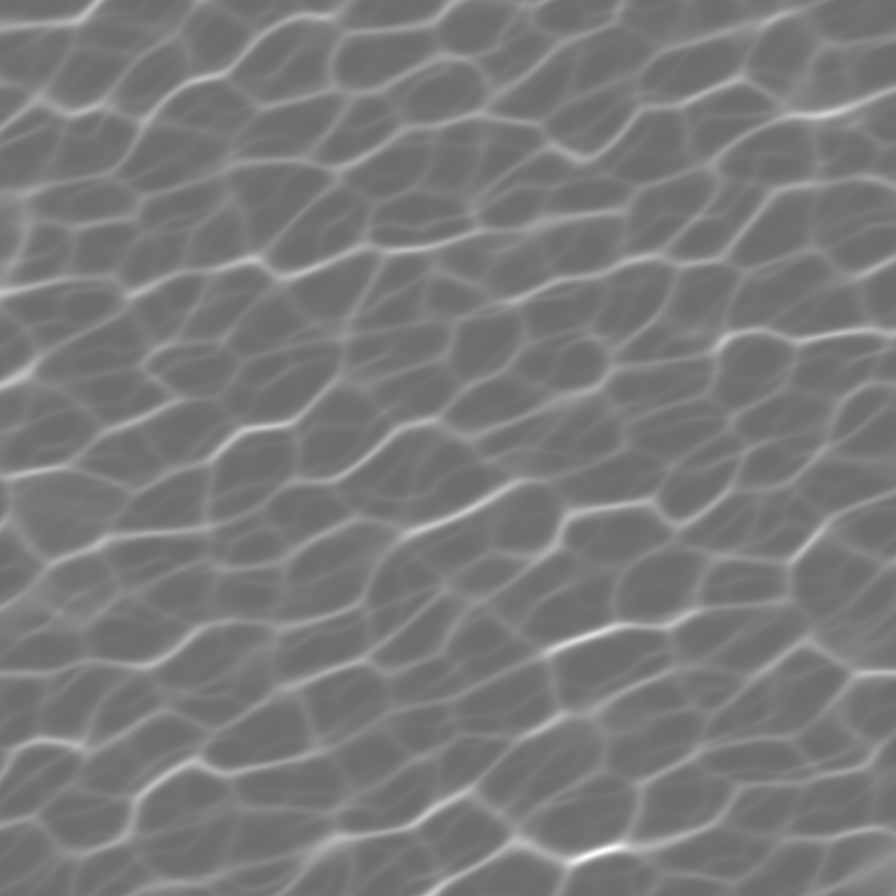
Reproduce this texture procedurally as a WebGL 1 fragment shader.

```glsl
precision highp float;
uniform vec2 u_resolution;

const vec3 GROUND = vec3(0.427);       // grey of the cell floors
const float GRAIN_ANGLE = 0.42;        // direction of the long veins, radians
const vec2 CELL_COUNT = vec2(10.5, 16.8); // cells along and across the grain
const float JITTER = 0.94;
const float WARP = 0.10;               // bending of the veins, in cells
const float SHARPNESS = 12.0;          // higher makes thinner veins
const float FAINT_VEIN = 0.034;        // brightness every vein has
const float STRONG_VEIN = 0.094;       // extra brightness along the grain
const float VEIN_VARIETY = 0.9;        // random difference between veins
const float FINE_SCALE = 1.9;
const float FINE_SHARPNESS = 7.5;
const float FINE_STRENGTH = 0.2;

vec3 hash3(vec2 cell) {
  vec3 h = fract(cell.xyx * vec3(0.1031, 0.1030, 0.0973));
  h += dot(h, h.yxz + 33.33);
  return fract((h.xxy + h.yzz) * h.zyx);
}

// Layered sines that bend the cell borders
vec2 bend(vec2 p) {
  vec2 slow = sin(p.yx * vec2(1.7, 1.3) + vec2(0.4, 2.1));
  vec2 quick = sin(p.yx * vec2(3.9, 3.3) + p * 1.4 + vec2(1.7, 0.6));
  return slow + 0.6 * quick;
}

// Soft cellular noise: the cells share each point by weight, and where the
// shares are mixed there is a border. The spread of the cell levels makes
// borders along the grain brighter than those across it.
float veins(vec2 p, float sharpness) {
  vec2 base = floor(p);
  vec2 local = p - base;
  float total = 0.0;
  float squares = 0.0;
  float levelSum = 0.0;
  float levelSquares = 0.0;
  for (int j = -2; j <= 2; j++) {
    for (int i = -2; i <= 2; i++) {
      vec2 offset = vec2(float(i), float(j));
      vec3 random = hash3(base + offset + 100.0);
      vec2 seed = offset + 0.5 + JITTER * (random.xy - 0.5);
      float weight = exp(-sharpness * length(seed - local));
      float level = seed.y + VEIN_VARIETY * random.z;
      total += weight;
      squares += weight * weight;
      levelSum += weight * level;
      levelSquares += weight * level * level;
    }
  }
  float mixing = 1.0 - squares / (total * total);
  float mean = levelSum / total;
  float spread = max(levelSquares / total - mean * mean, 0.0);
  return 2.0 * FAINT_VEIN * mixing + 4.0 * STRONG_VEIN * spread;
}

void main() {
  vec2 uv = gl_FragCoord.xy / min(u_resolution.x, u_resolution.y);

  // Turn to the grain and stretch along it
  float c = cos(GRAIN_ANGLE);
  float s = sin(GRAIN_ANGLE);
  vec2 p = vec2(c * uv.x + s * uv.y, c * uv.y - s * uv.x) * CELL_COUNT;
  p += WARP * bend(p);

  // Main net, with a faint finer net inside its cells
  float light = veins(p, SHARPNESS);
  light += FINE_STRENGTH * veins(p * FINE_SCALE + 37.3, FINE_SHARPNESS);

  gl_FragColor = vec4(GROUND + light, 1.0);
}
```
